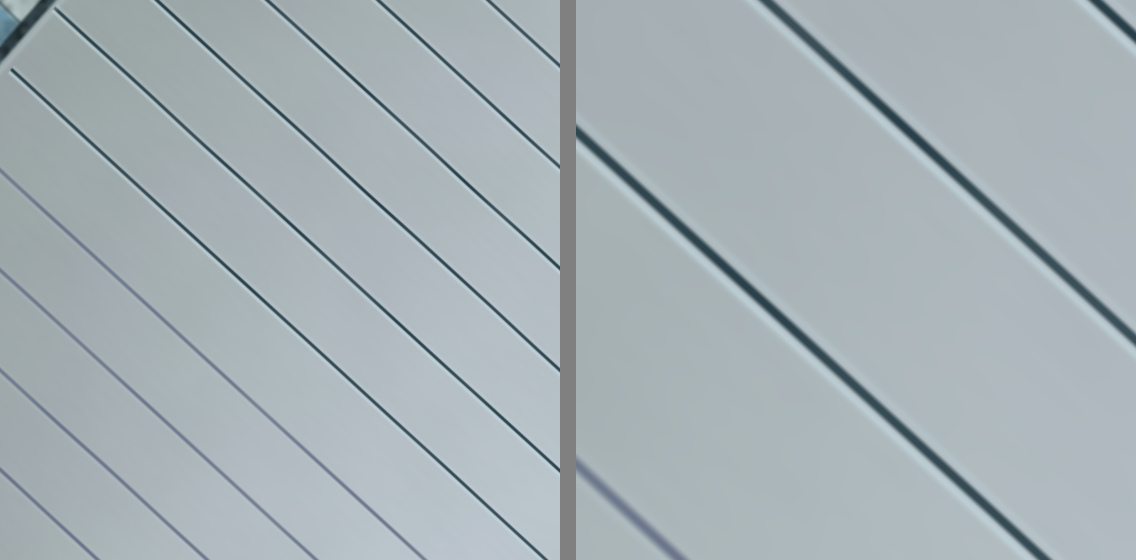
Left: the whole. Right: its middle third, enlarged.
Write a WebGL 2 fragment shader that draws this texture.

```glsl
#version 300 es
precision highp float;

uniform vec2 u_resolution;
out vec4 fragColor;

// Panel layout, in canvas units
const float SLOPE = 0.917;
const float UPPER_START = 0.1055;
const float UPPER_PITCH = 0.1810;
const float LOWER_START = 0.3035;
const float LOWER_PITCH = 0.1785;
const float GROUP_SPLIT = 0.2045;

// Groove profile
const float UPPER_HALF_WIDTH = 0.0027;
const float LOWER_HALF_WIDTH = 0.0030;
const float UPPER_BLUR = 0.0018;
const float LOWER_BLUR = 0.0028;
const float RIM_OFFSET = 0.0064;
const float RIM_WIDTH = 0.0026;
const float WOBBLE = 0.0012;

// Surface
const float MOTTLE = 0.014;
const float GRAIN = 0.007;

const vec3 PANEL_SHADE = vec3(0.580, 0.622, 0.625);
const vec3 PANEL_LIGHT = vec3(0.730, 0.770, 0.798);
const vec3 UPPER_GROOVE = vec3(0.14, 0.23, 0.27);
const vec3 LOWER_GROOVE = vec3(0.40, 0.44, 0.53);
const vec3 RIM_LIGHT = vec3(0.77, 0.86, 0.89);
const vec3 GAP_DARK = vec3(0.17, 0.23, 0.25);
const vec3 FRAME_PALE = vec3(0.62, 0.68, 0.68);
const vec3 FRAME_BLUE = vec3(0.38, 0.52, 0.58);

float hash(vec2 p) {
    vec3 q = fract(vec3(p.xyx) * 0.1031);
    q += dot(q, q.yzx + 33.33);
    return fract((q.x + q.y) * q.z);
}

float noise(vec2 p) {
    vec2 cell = floor(p);
    vec2 f = fract(p);
    f = f * f * (3.0 - 2.0 * f);
    float low = mix(hash(cell), hash(cell + vec2(1, 0)), f.x);
    float high = mix(hash(cell + vec2(0, 1)), hash(cell + vec2(1, 1)), f.x);
    return mix(low, high, f.y);
}

float bell(float x, float width) {
    return exp(-x * x / (width * width));
}

// Light grows toward the lower right; p.y runs downward
vec3 panelColor(vec2 p, vec2 along) {
    float light = 0.05 + 0.55 * p.x + 0.30 * p.y + 0.15 * p.x * p.y;
    light += 0.6 * p.x * (1.0 - p.x) * p.y;
    vec3 color = mix(PANEL_SHADE, PANEL_LIGHT, clamp(light, 0.0, 1.0));
    color += MOTTLE * (noise(p * 9.0 + 40.0) - 0.5);
    color += GRAIN * (noise(along * vec2(30.0, 110.0) + 80.0) - 0.5);
    // Faint drift between green and blue
    color += vec3(-0.2, 0.3, -0.5) * MOTTLE * (noise(p * 6.0 + 15.0) - 0.5);
    return color;
}

vec3 addGrooves(vec3 color, vec2 p, vec2 along, float pixel) {
    float level = p.y - SLOPE * p.x;
    bool lower = level > GROUP_SPLIT;
    float start = lower ? LOWER_START : UPPER_START;
    float pitch = lower ? LOWER_PITCH : UPPER_PITCH;
    float index = round((level - start) / pitch);
    index = lower ? max(index, 0.0) : min(index, 0.0);

    // Signed distance across the groove, positive on its lower left side
    float across = (level - start - index * pitch) * inversesqrt(1.0 + SLOPE * SLOPE);
    float id = index + (lower ? 60.0 : 20.0);
    across += WOBBLE * (noise(vec2(along.x * 7.0, id * 3.0)) - 0.5);

    float halfWidth = lower ? LOWER_HALF_WIDTH : UPPER_HALF_WIDTH;
    float blur = max(lower ? LOWER_BLUR : UPPER_BLUR, pixel);
    float line = 1.0 - smoothstep(halfWidth - blur, halfWidth + blur, abs(across));
    float wear = 0.84 + 0.16 * noise(vec2(along.x * 12.0, id * 5.0));
    wear *= 0.94 + 0.06 * hash(vec2(id, 7.0));
    float inside = smoothstep(0.104, 0.110, p.x + 0.706 * p.y);

    // Bright lip below, weaker one above
    float rim = 0.65 * bell(across - RIM_OFFSET, RIM_WIDTH);
    rim += 0.25 * bell(across + RIM_OFFSET, RIM_WIDTH);
    rim *= (lower ? 0.2 : 1.0) * wear * inside;
    color = mix(color, RIM_LIGHT, rim);
    return mix(color, lower ? LOWER_GROOVE : UPPER_GROOVE, line * wear * inside);
}

// Frame piece and dark gap in the upper left corner
vec3 addCorner(vec3 color, vec2 p, float pixel) {
    float edge = p.x + 0.88 * p.y;
    float soft = 0.004 + pixel;
    float side = p.x - p.y;
    vec3 frame = mix(FRAME_BLUE, FRAME_PALE, smoothstep(-0.02, 0.005, side));
    frame *= 0.85 + 0.3 * noise(p * 70.0);
    frame = mix(frame, GAP_DARK, 0.4 * bell(side + 0.005, 0.005));
    vec3 gap = GAP_DARK * (0.7 + 0.7 * noise(p * 90.0 + 5.0));
    vec3 corner = mix(frame, gap, smoothstep(0.072 - soft, 0.072 + soft, edge));
    color = mix(color, RIM_LIGHT, 0.25 * bell(edge - 0.112, 0.007));
    return mix(corner, color, smoothstep(0.100 - soft, 0.100 + soft, edge));
}

void main() {
    vec2 p = gl_FragCoord.xy / u_resolution;
    p.y = 1.0 - p.y;
    float pixel = 1.0 / min(u_resolution.x, u_resolution.y);
    vec2 dir = normalize(vec2(1.0, SLOPE));
    vec2 along = vec2(dot(p, dir), dot(p, vec2(-dir.y, dir.x)) + 1.0);

    vec3 color = panelColor(p, along);
    color = addGrooves(color, p, along, pixel);
    color = addCorner(color, p, pixel);
    fragColor = vec4(color, 1.0);
}
```
